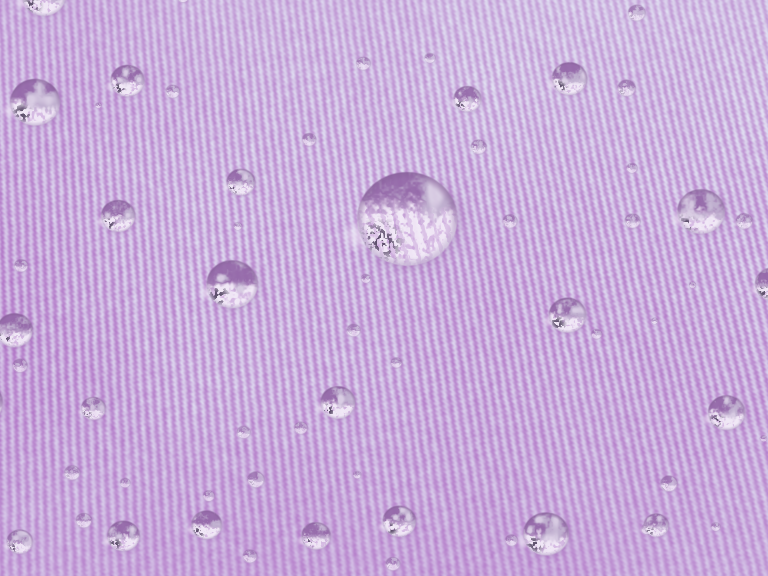
This texture is drawn by a WebGL 1 fragment shader. Its source:

```glsl
precision highp float;
// Water drops scattered on a lilac twill cloth with fine, slightly leaning ribs.
// The ribs are a sine with faint diagonal thread ticks; the drops sit in jittered
// grids and each is shaded as a small lens: violet above, bright and speckled below.

uniform vec2 u_resolution;

#define RIBS_NEAR 63.0      // ribs per canvas height at the bottom
#define RIBS_FAR 74.0       // ribs per canvas height at the top
#define RIB_LEAN 0.14
#define RIB_CONTRAST 0.46
#define THREADS 118.0       // thread ticks per canvas height
#define TICK_DEPTH 0.32
#define MEDIUM_CELL 0.19
#define MEDIUM_SHARE 0.64
#define SMALL_CELL 0.115
#define SMALL_SHARE 0.36
#define BIG_RADIUS 0.087

const float TAU = 6.2832;
const vec2 BIG_CENTRE = vec2(0.707, 0.62);
const vec3 RIB_DARK = vec3(0.735, 0.55, 0.815);
const vec3 RIB_PALE = vec3(0.85, 0.81, 0.92);
const vec3 LENS_VIOLET = vec3(0.58, 0.41, 0.66);
const vec3 LENS_GREY = vec3(0.75, 0.69, 0.81);
const vec3 LENS_WHITE = vec3(0.95, 0.92, 0.97);
const vec3 LENS_INK = vec3(0.25, 0.2, 0.31);

float hash(vec2 p) {
  return fract(sin(dot(p, vec2(127.1, 311.7))) * 43758.5);
}

float noise(vec2 p) {
  vec2 i = floor(p), f = fract(p);
  f = f * f * (3.0 - 2.0 * f);
  return mix(mix(hash(i), hash(i + vec2(1.0, 0.0)), f.x),
             mix(hash(i + vec2(0.0, 1.0)), hash(i + 1.0), f.x), f.y);
}

// Two turned octaves, which hide the lattice of the noise
float speckle(vec2 p) {
  vec2 turned = vec2(0.8 * p.x - 0.6 * p.y, 0.6 * p.x + 0.8 * p.y);
  return 0.6 * noise(turned) + 0.4 * noise(p.yx * 1.9 + 7.0);
}

// Leaning ribs that draw together with distance, softer away from the focus
vec3 cloth(vec2 p) {
  float rib = (p.x - 0.667 + RIB_LEAN * (p.y - 0.5)) * mix(RIBS_NEAR, RIBS_FAR, p.y);
  float tick = sin(TAU * (p.y * THREADS + 0.5 * rib));
  float focus = 1.0 - 1.4 * (p.y - 0.52) * (p.y - 0.52);
  float wobble = 0.7 * (noise(p * vec2(60.0, 45.0)) - 0.5);
  float wave = sin(TAU * rib + TICK_DEPTH * focus * tick + wobble);
  float grain = speckle(p * 130.0) - 0.5;
  float cloud = noise(p * 2.3 + 4.0) + 0.5 * noise(p * 6.0) - 0.75;
  float tone = 0.5 + RIB_CONTRAST * focus * wave + 0.03 * tick + 0.42 * grain;
  tone += 0.2 * cloud + 0.24 * (p.y - 0.5) + 0.08 * (p.x - 0.667);
  return mix(RIB_DARK, RIB_PALE, clamp(tone, -0.35, 1.2));
}

// One drop: contact shade and side glow outside, a lens with a thin rim inside
vec3 addDrop(vec3 base, vec2 p, vec2 centre, float radius, float seed) {
  vec2 q = (p - centre) / radius;
  q.y *= 1.07;
  float d = length(q);
  if (d > 1.5) return base;
  float edge = 1.2 / (u_resolution.y * radius);
  float detail = smoothstep(0.006, 0.028, radius);
  float big = smoothstep(0.06, 0.08, radius);

  float shade = exp(-9.0 * abs(d - 1.0)) * smoothstep(-0.7, 0.9, q.x - q.y);
  vec3 outside = mix(base, LENS_VIOLET, 0.3 * shade);
  float glow = 1.0 - smoothstep(0.0, 0.42, length(q - vec2(-0.98, -0.36)));
  outside = mix(outside, LENS_WHITE, 0.6 * glow * detail);

  // Blurred violet and grey reflections in the upper part
  vec2 s = q + seed * 37.0;
  float blot = noise(s * vec2(2.6, 2.1));
  float fine = speckle(s * mix(6.0, 11.0, big));
  float tint = blot + 0.25 * q.x + 0.5 * (fine - 0.5);
  vec3 upper = mix(LENS_VIOLET, LENS_GREY, smoothstep(0.3, 0.8, tint));
  upper = mix(upper, LENS_WHITE, 0.5 * smoothstep(0.65, 0.9, blot) * detail);

  // Bright lower part with refracted cloth and dark specks
  float ribs = sin(q.x * 26.0 + q.y * 7.0 + 3.0 * fine);
  vec3 lower = mix(LENS_WHITE, RIB_DARK, 0.5 * detail * smoothstep(0.48, 0.75, fine));
  lower = mix(lower, RIB_DARK, big * 0.4 * smoothstep(0.0, 0.9, ribs));
  float inkZone = 1.0 - smoothstep(0.1, 0.6, length(q - vec2(-0.55, -0.5)));
  float ink = smoothstep(0.5, 0.62, speckle(s * mix(6.0, 14.0, big) + 9.0));
  lower = mix(lower, LENS_INK, 0.85 * detail * inkZone * ink);

  float split = q.y + 0.12 * q.x + 0.5 * (blot - 0.5) + 0.4 * (fine - 0.5) - 0.35 * big;
  vec3 lens = mix(lower, upper, smoothstep(-0.35, 0.1, split));
  float rim = smoothstep(0.8, 1.0, d);
  vec3 rimColour = mix(LENS_GREY, LENS_VIOLET * 0.9, smoothstep(-0.5, 0.6, q.y));
  lens = mix(lens, rimColour, 0.65 * rim);
  lens = mix(base, lens, mix(0.6, 0.94, detail));
  return mix(lens, outside, smoothstep(1.0 - edge, 1.0 + edge, d));
}

// One drop at most per cell, rows shifted at random, kept clear of the big drop
vec3 addLayer(vec3 base, vec2 p, float cell, float share, vec2 ratio, float salt) {
  float row = floor(p.y / cell);
  float shift = hash(vec2(row, salt)) * cell;
  vec2 id = vec2(floor((p.x + shift) / cell), row);
  vec2 key = id + salt;
  if (hash(key) > share) return base;
  float size = hash(key + 17.3);
  float k = mix(ratio.x, ratio.y, size);
  vec2 jitter = vec2(hash(key + 31.7), hash(key + 53.9)) - 0.5;
  vec2 centre = (id + 0.5 + jitter * (1.0 - 2.5 * k)) * cell - vec2(shift, 0.0);
  float radius = k * cell;
  if (distance(centre, BIG_CENTRE) < BIG_RADIUS + 1.5 * radius) return base;
  return addDrop(base, p, centre, radius, size);
}

void main() {
  vec2 p = gl_FragCoord.xy / u_resolution.y;
  vec3 colour = cloth(p);
  colour = addLayer(colour, p, SMALL_CELL, SMALL_SHARE, vec2(0.045, 0.14), 5.2);
  colour = addLayer(colour, p, MEDIUM_CELL, MEDIUM_SHARE, vec2(0.11, 0.24), 11.6);
  colour = addDrop(colour, p, BIG_CENTRE, BIG_RADIUS, 0.37);
  gl_FragColor = vec4(colour, 1.0);
}
```
